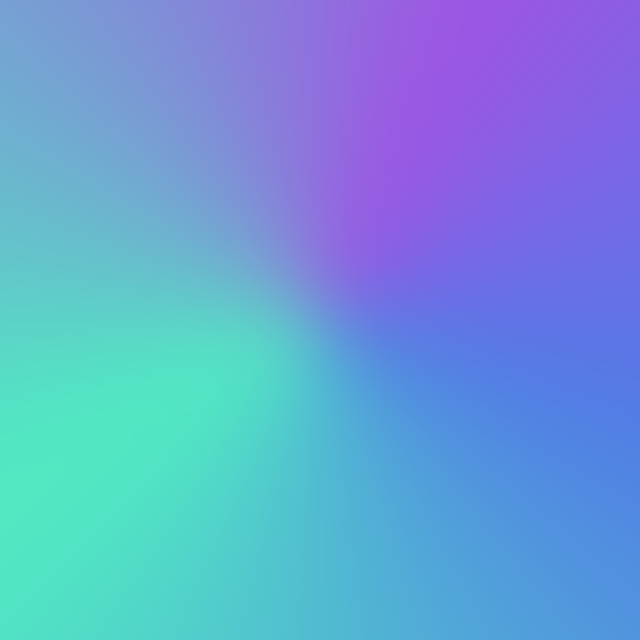
Reproduce this background procedurally as a WebGL 2 fragment shader.

```glsl
#version 300 es
precision highp float;
// Soft conic gradient sweeping purple, blue and teal around a blurred centre.

uniform vec2 u_resolution;
out vec4 outColor;

const vec3 PURPLE = vec3(0.620, 0.328, 0.894);
const vec3 BLUE = vec3(0.318, 0.488, 0.900);
const vec3 TEAL = vec3(0.318, 0.910, 0.762);

// Sweep angles in degrees: the start is counted from the x axis,
// the stops run clockwise from the start.
const float START_ANGLE = 65.0;
const float BLUE_STOP = 82.0;
const float TEAL_STOP = 207.0;
const float TEAL_END = 225.0;

const vec2 CENTER = vec2(0.5);
const float BLUR_SIGMA = 0.055;
const int BLUR_SAMPLES = 128;
const float GOLDEN_ANGLE = 2.39996;

float ramp(float from, float to, float x) {
    return clamp((x - from) / (to - from), 0.0, 1.0);
}

// Colour of the sharp conic gradient at an offset from its centre
vec3 conicGradient(vec2 p) {
    float angle = degrees(atan(p.y, p.x));
    float sweep = mod(START_ANGLE - angle, 360.0);
    vec3 color = mix(PURPLE, BLUE, ramp(0.0, BLUE_STOP, sweep));
    color = mix(color, TEAL, ramp(BLUE_STOP, TEAL_STOP, sweep));
    return mix(color, PURPLE, ramp(TEAL_END, 360.0, sweep));
}

// Gaussian blur sampled along a golden-angle spiral
vec3 blurredGradient(vec2 p) {
    vec3 sum = vec3(0.0);
    for (int i = 0; i < BLUR_SAMPLES; i++) {
        float u = (float(i) + 0.5) / float(BLUR_SAMPLES);
        float radius = BLUR_SIGMA * sqrt(-2.0 * log(1.0 - u));
        float turn = float(i) * GOLDEN_ANGLE;
        sum += conicGradient(p + radius * vec2(cos(turn), sin(turn)));
    }
    return sum / float(BLUR_SAMPLES);
}

void main() {
    float scale = min(u_resolution.x, u_resolution.y);
    vec2 p = (gl_FragCoord.xy - CENTER * u_resolution) / scale;
    outColor = vec4(blurredGradient(p), 1.0);
}
```
